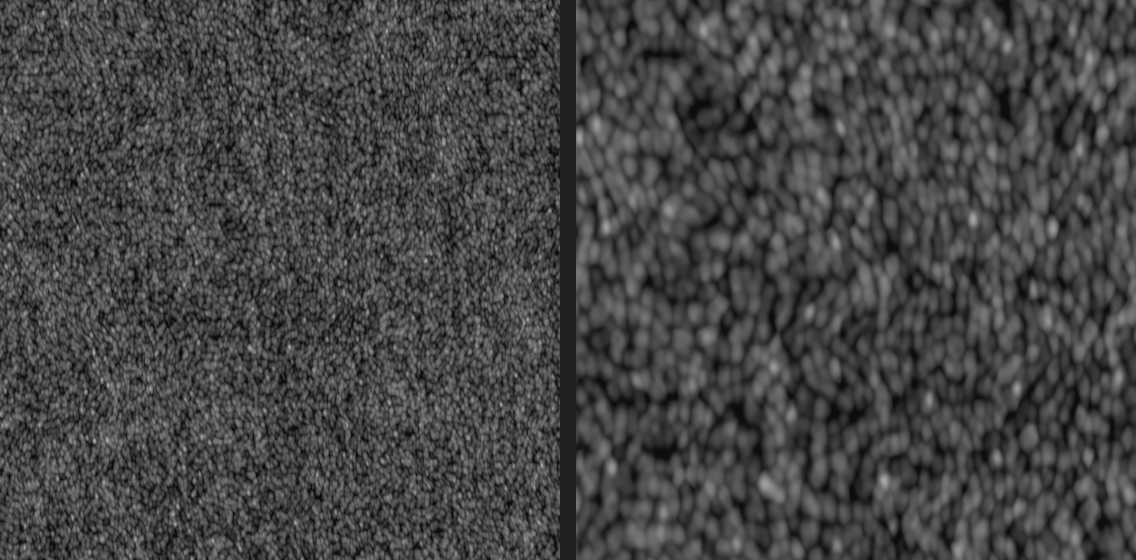
Left, the full canvas; right, a detail of the centre.
Write a WebGL 1 fragment shader that draws this texture.

```glsl
precision highp float;
// Dark grey felted fabric: tiny upright fibre grains with soft clumps and pale glints.

uniform vec2 u_resolution;

float hash(vec2 p) {
  return fract(sin(dot(p, vec2(127.1, 311.7))) * 43758.5453);
}

float noise(vec2 p) {
  vec2 i = floor(p);
  vec2 f = fract(p);
  vec2 s = f * f * (3.0 - 2.0 * f);
  return mix(mix(hash(i), hash(i + vec2(1.0, 0.0)), s.x),
             mix(hash(i + vec2(0.0, 1.0)), hash(i + vec2(1.0, 1.0)), s.x), s.y);
}

// Soft scattered grains: x = coverage, y = blended tone, z = glint
vec3 grains(vec2 p) {
  vec2 cell = floor(p);
  float coverage = 0.0;
  float tone = 0.0;
  float glint = 0.0;
  for (int j = -1; j <= 1; j++) {
    for (int i = -1; i <= 1; i++) {
      vec2 id = cell + vec2(float(i), float(j));
      vec2 centre = id + vec2(hash(id), hash(id + 37.3));
      vec2 offset = p - centre;
      float weight = exp(-6.0 * dot(offset, offset));
      float shade = hash(id + 71.9);
      coverage += weight;
      tone += weight * shade;
      glint += weight * smoothstep(0.94, 1.0, shade);
    }
  }
  return vec3(coverage / (coverage + 0.35), tone / (coverage + 0.001), glint);
}

void main() {
  vec2 uv = gl_FragCoord.xy / min(u_resolution.x, u_resolution.y);

  // Fibres lean a little to either side of upright
  vec2 p = uv;
  p.x += 0.06 * uv.y;
  p.x += 0.025 * (noise(uv * 6.0) - 0.5) + 0.007 * (noise(uv * 26.0 + 9.0) - 0.5);

  vec3 grain = grains(p * vec2(168.0, 98.0));
  float streak = noise(p * vec2(115.0, 42.0) + 5.0) - 0.5;
  float fuzz = noise(p * vec2(250.0, 170.0) + 17.0) - 0.5;
  float clump = noise(p * vec2(42.0, 26.0) + 31.0) - 0.5;
  float patches = noise(uv * vec2(10.0, 7.0) + 53.0) - 0.5;

  float grey = 0.275 + 0.28 * (grain.x - 0.53) + 0.25 * (grain.y - 0.5);
  grey += 0.10 * streak + 0.12 * fuzz + 0.09 * clump + 0.06 * patches;
  grey += 0.16 * grain.z;
  grey -= 0.04 * smoothstep(0.97, 1.0, uv.x);

  gl_FragColor = vec4(vec3(clamp(grey, 0.05, 0.85)), 1.0);
}
```
